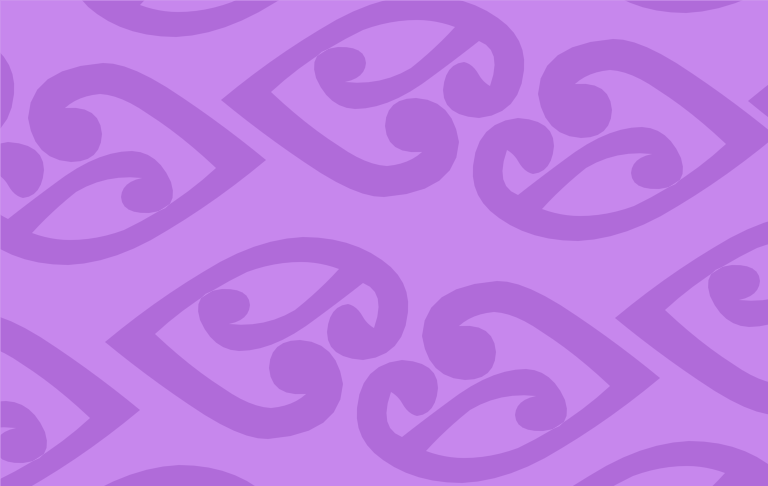
Give the GLSL for this pattern, as a WebGL 1 fragment shader.

```glsl
precision highp float;

uniform vec2 u_resolution;

#define UNITS 768.0                    // design units across the canvas
#define GROUND vec3(0.78, 0.53, 0.93)
#define INK vec3(0.69, 0.42, 0.85)
#define RIM vec3(0.81, 0.60, 0.93)
#define FIRST_TIP vec2(221.0, 100.0)
#define COLUMN_STEP vec2(510.0, -24.0)
#define ROW_STEP vec2(-116.0, 242.0)
#define PARTNER vec2(555.0, 36.0)      // tip to tip of a facing pair
#define ROW_SLIP vec2(-8.0, 14.0)      // outer rows sit slightly closer
#define CURVE_STEPS 6

// State of the outline being traced around one sample point.
vec2 samplePoint;
vec2 pen;
float nearestSq;
float side;

void lineTo(vec2 target) {
  vec2 edge = target - pen;
  vec2 w = samplePoint - pen;
  vec2 gap = w - edge * clamp(dot(w, edge) / dot(edge, edge), 0.0, 1.0);
  nearestSq = min(nearestSq, dot(gap, gap));
  bvec3 crossing = bvec3(samplePoint.y >= pen.y, samplePoint.y < target.y,
                         edge.x * w.y > edge.y * w.x);
  if (all(crossing) || all(not(crossing))) side = -side;
  pen = target;
}

// Quadratic curve from the pen through a control point to an end point.
void curve(float cx, float cy, float ex, float ey) {
  vec2 start = pen;
  vec2 control = vec2(cx, cy);
  vec2 end = vec2(ex, ey);
  for (int i = 1; i <= CURVE_STEPS; i++) {
    float t = float(i) / float(CURVE_STEPS);
    lineTo(mix(mix(start, control, t), mix(control, end, t), t));
  }
}

// Signed distance to the curled leaf; its sharp tip is the local origin.
float curledLeaf(vec2 p) {
  samplePoint = p;
  pen = vec2(0.0);
  nearestSq = 1e6;
  side = 1.0;
  // upper outer edge and shoulder
  curve(48.0, -40.0, 98.0, -70.0);
  curve(150.0, -103.0, 198.0, -105.0);
  curve(245.0, -105.0, 277.0, -82.0);
  curve(306.0, -62.0, 303.0, -30.0);
  // small end curl
  curve(299.0, 14.0, 258.0, 18.0);
  curve(222.0, 16.0, 222.0, -10.0);
  curve(224.0, -36.0, 243.0, -38.0);
  curve(252.0, -36.0, 258.0, -25.0);
  curve(262.0, -18.0, 269.0, -14.0);
  curve(282.0, -50.0, 258.0, -59.0);
  // inner branch and its curl
  curve(230.0, -37.0, 201.0, -16.0);
  curve(165.0, 9.0, 134.0, 9.0);
  curve(108.0, 8.0, 95.0, -22.0);
  curve(86.0, -50.0, 117.0, -53.0);
  curve(144.0, -54.0, 145.0, -37.0);
  curve(144.0, -22.0, 124.0, -18.0);
  curve(160.0, -14.0, 190.0, -32.0);
  curve(215.0, -52.0, 234.0, -73.0);
  // inside of the leaf
  curve(215.0, -80.0, 196.0, -80.0);
  curve(169.0, -80.0, 142.0, -70.0);
  curve(90.0, -45.0, 50.0, -8.0);
  curve(85.0, 25.0, 118.0, 46.0);
  curve(145.0, 65.0, 166.0, 66.0);
  curve(188.0, 64.0, 201.0, 52.0);
  // large lower curl and return to the tip
  curve(166.0, 55.0, 164.0, 26.0);
  curve(165.0, -2.0, 195.0, -2.0);
  curve(232.0, 0.0, 238.0, 42.0);
  curve(236.0, 92.0, 163.0, 97.0);
  curve(135.0, 98.0, 83.0, 62.0);
  curve(40.0, 33.0, 0.0, 0.0);
  return side * sqrt(nearestSq);
}

float leafCoverage(vec2 p, float pixel) {
  vec2 fromCentre = abs(p - vec2(152.0, -4.0));
  if (fromCentre.x > 158.0 || fromCentre.y > 107.0) return 0.0;
  return 1.0 - smoothstep(-0.7 * pixel, 0.7 * pixel, curledLeaf(p));
}

void main() {
  // y runs downward from the top edge
  float pixel = UNITS / u_resolution.x;
  vec2 p = vec2(gl_FragCoord.x, u_resolution.y - gl_FragCoord.y) * pixel;

  // slanted lattice of facing pairs, the partner turned by half a turn
  float ink = 0.0;
  for (int row = -1; row <= 2; row++) {
    for (int column = -1; column <= 1; column++) {
      float r = float(row);
      float c = float(column);
      vec2 tip = FIRST_TIP + c * COLUMN_STEP + r * ROW_STEP;
      if (abs(r - 0.5) > 1.0) tip += ROW_SLIP * vec2(1.0, sign(0.5 - r));
      // small drift of the leaves at the two sides
      vec2 leftDrift = (row == 0 && column == 1) ? vec2(17.0, 25.0) : vec2(0.0);
      vec2 rightDrift = (row == 1 && column == -1) ? vec2(-10.0, 8.0) : vec2(0.0);
      ink = max(ink, leafCoverage(p - tip - leftDrift, pixel));
      ink = max(ink, leafCoverage(tip + PARTNER + rightDrift - p, pixel));
    }
  }

  // faint pale rim along the top and left
  float rim = 1.0 - smoothstep(0.5, 1.5, min(p.x, p.y));
  vec3 colour = mix(mix(GROUND, INK, ink), RIM, 0.6 * rim);
  gl_FragColor = vec4(colour, 1.0);
}
```
